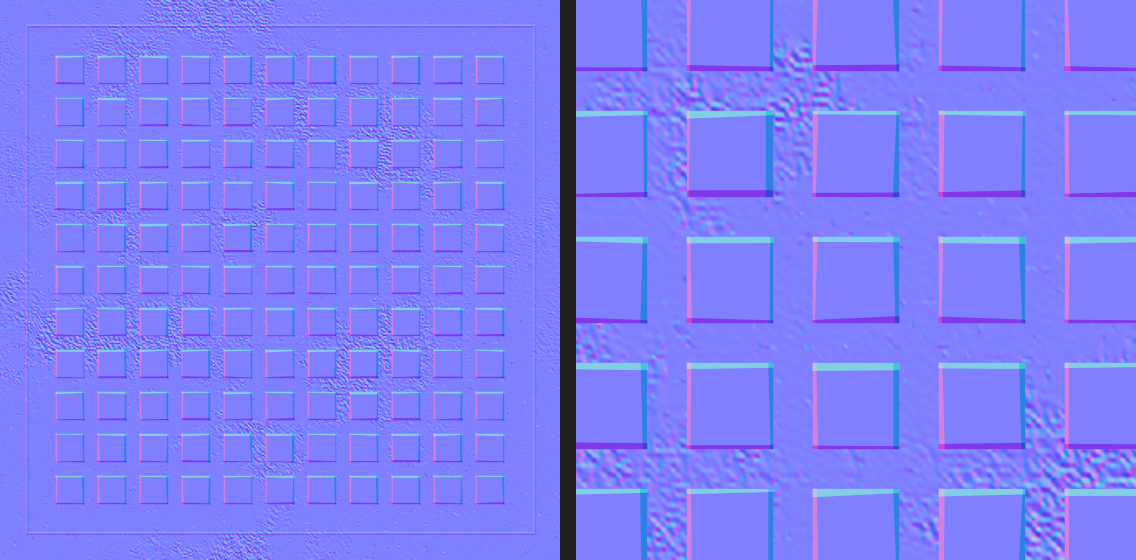
Left, the full canvas; right, a detail of the centre.
Give the GLSL for this texture map, as a Shadertoy shader.

```glsl
const float TILE_COUNT = 11.0;
const float TILE_PITCH = 0.075;
const float TILE_HALF = 0.0258;
const vec4 BEVEL_WIDTH = vec4(0.0024, 0.0030, 0.0029, 0.0034); // left, right, bottom, top
const vec4 BEVEL_SLOPE = vec4(0.92, 0.80, 0.68, 0.80);
const float BEVEL_VARIATION = 1.0;
const float FRAME_HALF = 0.4530;
const float FRAME_WIDTH = 0.0030;
const float FRAME_SLOPE = 0.30;
const vec2 FRAME_CENTER = vec2(0.5016, 0.5005);
const float GRAIN_SCALE = 340.0;
const float GRAIN_SLOPE = 1.05;
const float FLECK_SCALE = 150.0;
const float FLECK_AMOUNT = 0.38;
const float WEAR_SCALE = 5.0;
const vec2 WEAR_LIMITS = vec2(0.52, 0.76);
const vec2 WEAR_OFFSET = vec2(3.7, 8.2);
const vec2 WEAR_FOCUS = vec2(0.64, 0.29);
const float WEAR_FOCUS_GAIN = 0.17;

float hash(vec2 p) {
    return fract(sin(dot(p, vec2(127.1, 311.7))) * 43758.5453);
}

float valueNoise(vec2 p) {
    vec2 cell = floor(p);
    vec2 f = fract(p);
    f = f * f * (3.0 - 2.0 * f);
    float low = mix(hash(cell), hash(cell + vec2(1.0, 0.0)), f.x);
    float high = mix(hash(cell + vec2(0.0, 1.0)), hash(cell + 1.0), f.x);
    return mix(low, high, f.y);
}

float fbm(vec2 p) {
    float sum = 0.0;
    float weight = 0.5;
    for (int i = 0; i < 5; i++) {
        sum += weight * valueNoise(p);
        p = p * 2.03 + 17.3;
        weight *= 0.5;
    }
    return sum / 0.96875;
}

// Antialiased strip covering 0 < d < width
float strip(float d, float width, float px) {
    return clamp(d / px + 0.5, 0.0, 1.0) - clamp((d - width) / px + 0.5, 0.0, 1.0);
}

// Bevel width that tapers randomly from one end of a side to the other
float bevelWidth(float base, vec2 id, float side, float along) {
    float startRandom = hash(id + side * 13.7);
    float endRandom = hash(id + side * 13.7 + 51.3);
    return base * (1.0 + BEVEL_VARIATION * (mix(startRandom, endRandom, along) - 0.5));
}

// Slope of the bevelled sides in xy, tile coverage in z
vec3 tileRelief(vec2 p, float px) {
    float middle = 0.5 * (TILE_COUNT - 1.0);
    vec2 id = clamp(floor(p / TILE_PITCH + 0.5), -middle, middle);
    vec2 local = p - id * TILE_PITCH;
    vec2 inset = TILE_HALF - abs(local);
    float cover = clamp(min(inset.x, inset.y) / px + 0.5, 0.0, 1.0);
    vec4 depth = TILE_HALF + vec4(local.x, -local.x, local.y, -local.y);
    vec2 along = clamp(local / (2.0 * TILE_HALF) + 0.5, 0.0, 1.0);
    vec4 band;
    for (int side = 0; side < 4; side++) {
        float t = side < 2 ? along.y : along.x;
        float width = bevelWidth(BEVEL_WIDTH[side], id, float(side), t);
        band[side] = BEVEL_SLOPE[side] * strip(depth[side], width, px);
    }
    return vec3(vec2(band.x - band.y, band.w - band.z) * cover, cover);
}

// Thin ridge running round the field of tiles
vec2 frameSlope(vec2 p, float px) {
    vec2 q = abs(p) - FRAME_HALF;
    float d = max(q.x, q.y);
    vec2 outward = q.x > q.y ? vec2(-sign(p.x), 0.0) : vec2(0.0, sign(p.y));
    float profile = strip(d, FRAME_WIDTH, px) - strip(d + FRAME_WIDTH, FRAME_WIDTH, px);
    return outward * profile * FRAME_SLOPE;
}

// Rough grain gathered in worn patches, with sparse flecks elsewhere
vec2 grainSlope(vec2 uv) {
    vec2 p = uv * GRAIN_SCALE;
    vec2 dx = vec2(0.5, 0.0);
    vec2 gradient = vec2(valueNoise(p + dx) - valueNoise(p - dx),
                         valueNoise(p + dx.yx) - valueNoise(p - dx.yx));
    float patchy = fbm(uv * WEAR_SCALE + WEAR_OFFSET);
    float breakup = 0.16 * (valueNoise(uv * 60.0) - 0.5);
    vec2 away = uv - WEAR_FOCUS;
    float focus = WEAR_FOCUS_GAIN * exp(-50.0 * dot(away, away));
    float wear = smoothstep(WEAR_LIMITS.x, WEAR_LIMITS.y, patchy + breakup + focus);
    wear *= 1.0 - 0.75 * smoothstep(0.72, 0.90, uv.x);
    wear *= 1.0 - 0.75 * smoothstep(0.55, 0.70, uv.y) * smoothstep(0.25, 0.10, uv.x);
    float fleck = smoothstep(0.78, 0.95, valueNoise(uv * FLECK_SCALE + 31.0));
    return gradient * GRAIN_SLOPE * (0.05 + wear + FLECK_AMOUNT * fleck);
}

void mainImage(out vec4 fragColor, in vec2 fragCoord) {
    float px = 1.0 / min(iResolution.x, iResolution.y);
    vec2 uv = (fragCoord - 0.5 * iResolution.xy) * px + 0.5;

    vec3 tile = tileRelief(uv - 0.5, px);
    vec2 ground = grainSlope(uv) + frameSlope(uv - FRAME_CENTER, px);
    vec2 slope = tile.xy + ground * (1.0 - tile.z);

    // Pack the unit normal into colour
    vec3 normal = normalize(vec3(slope, 1.0));
    fragColor = vec4(0.5 + 0.5 * normal, 1.0);
}
```
